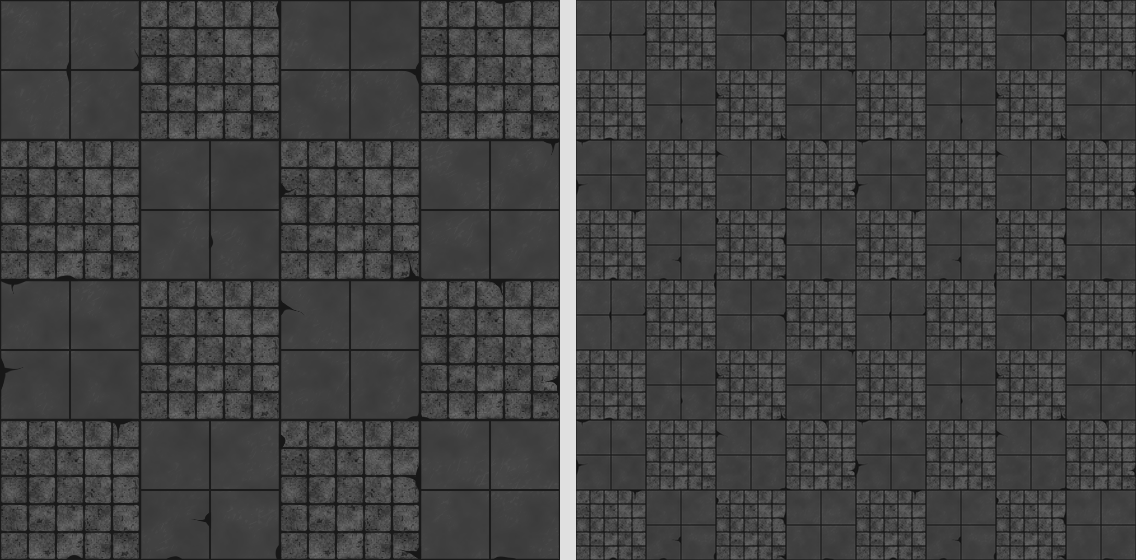
Left, the tile; right, the same tile 2 across and 2 down.
A Shadertoy shader for this texture:

```glsl
// Checkerboard floor of 4 x 4 blocks: smooth slabs split 2 x 2 alternate with
// pitted mosaic split 5 x 5. Tiles are rounded-box distances, the stone is
// wrapping value noise, and chips with tapered cracks are scattered on the seams.

const float BLOCKS = 4.0;          // blocks across and down
const float SLAB_SPLIT = 2.0;      // tiles per smooth block side
const float MOSAIC_SPLIT = 5.0;    // tiles per mosaic block side
const float SLAB_GAP = 0.0055;     // half widths of the joints, in blocks
const float MOSAIC_GAP = 0.0055;
const float SEAM = 0.0075;         // half width of a block seam, in blocks
const float JOINT_SOFT = 0.006;    // soft shading beside a joint
const float PIT_GRID = 64.0;       // pit cells per block side
const int CHIPS = 28;              // chips on the whole floor
const float CHIP_DEPTH = 0.04;
const vec3 GROUT = vec3(0.10);
const vec3 CHIP = vec3(0.09);
const vec3 SLAB = vec3(0.25);
const vec3 MOSAIC = vec3(0.312);

float hash(vec2 p) {
    vec3 q = fract((p.xyx + 17.3) * 0.1031);
    q += dot(q, q.yzx + 33.33);
    return fract((q.x + q.y) * q.z);
}

// Value noise that wraps after a whole number of cells
float noise(vec2 p, vec2 period) {
    vec2 i = floor(p), f = fract(p);
    f = f * f * (3.0 - 2.0 * f);
    vec2 a = mod(i, period), b = mod(i + 1.0, period);
    return mix(mix(hash(a), hash(vec2(b.x, a.y)), f.x),
               mix(hash(vec2(a.x, b.y)), hash(b), f.x), f.y);
}

float fbm(vec2 p, float period) {
    float sum = 0.0, amp = 0.5;
    for (int i = 0; i < 4; i++) {
        sum += amp * noise(p, vec2(period));
        p *= 2.0;
        period *= 2.0;
        amp *= 0.5;
    }
    return sum / 0.9375;
}

float roundBox(vec2 p, float halfSize, float radius) {
    vec2 q = abs(p) - halfSize + radius;
    return length(max(q, 0.0)) + min(max(q.x, q.y), 0.0) - radius;
}

// Small ragged pits, gathered in patches, returns 0..1
float pits(vec2 b) {
    float patchy = noise(b * 18.0, vec2(18.0));
    float spots = noise(b * PIT_GRID, vec2(PIT_GRID));
    return smoothstep(0.78, 0.95, spots + 0.25 * (patchy - 0.5));
}

// Faint slanted light scratches; whole-number shear keeps them wrapping
float scratches(vec2 uv) {
    vec2 stretch = vec2(50.0, 150.0);
    vec2 a = vec2(uv.x + 2.0 * uv.y, 2.0 * uv.x - uv.y) * stretch;
    vec2 b = vec2(2.0 * uv.x + uv.y, uv.x - 2.0 * uv.y) * stretch;
    float line = max(noise(a, stretch), noise(b, stretch));
    return smoothstep(0.7, 1.0, line) * smoothstep(0.4, 0.75, fbm(uv * 24.0, 24.0));
}

// Distance to the nearest chip or crack, in blocks
float damage(vec2 p, bool mosaic) {
    float rough = noise(p * 16.0, vec2(16.0 * BLOCKS)) - 0.5;
    float nearest = 1.0;
    for (int k = 0; k < CHIPS; k++) {
        float id = float(k);
        float line = floor(hash(vec2(id, 3.0)) * BLOCKS * 2.0) * 0.5;
        if (mosaic && fract(line) > 0.25) continue;
        vec2 anchor = vec2(line, hash(vec2(id, 11.0)) * BLOCKS);
        vec2 d = (k % 2 == 0 ? p : p.yx) - anchor;
        d = mod(d + 0.5 * BLOCKS, BLOCKS) - 0.5 * BLOCKS;
        d.x *= hash(vec2(id, 19.0)) < 0.5 ? -1.0 : 1.0;

        // Shallow bite along the seam
        float span = mix(0.05, 0.13, hash(vec2(id, 29.0)));
        float t = d.y / span;
        float depth = CHIP_DEPTH * mix(0.5, 1.0, hash(vec2(id, 37.0)));
        float bite = max(d.x - depth * (1.0 - t * t) + 0.02 * rough, -d.x - SEAM);
        nearest = min(nearest, max(bite, abs(d.y) - span));

        // Tapered crack leaving some of the bites
        if (hash(vec2(id, 43.0)) < 0.45) {
            float reach = mix(0.09, 0.19, hash(vec2(id, 53.0)));
            float rest = clamp(1.0 - d.x / reach, 0.0, 1.0);
            float bend = 5.0 * (hash(vec2(id, 61.0)) - 0.5);
            float width = 0.045 * pow(rest, 5.0) + 0.008 * rest;
            float crack = abs(d.y - bend * d.x * d.x - 0.03 * rough) - width;
            nearest = min(nearest, max(crack, max(-d.x, d.x - reach)));
        }
    }
    return nearest;
}

void mainImage(out vec4 fragColor, in vec2 fragCoord) {
    vec2 uv = fragCoord / iResolution.xy;
    vec2 p = uv * BLOCKS, b = fract(p), block = floor(p);
    float aa = BLOCKS / iResolution.y;
    bool mosaic = mod(block.x + block.y, 2.0) < 0.5;

    // Tile shape
    float split = mosaic ? MOSAIC_SPLIT : SLAB_SPLIT;
    float gap = mosaic ? MOSAIC_GAP : SLAB_GAP;
    vec2 tile = floor(b * split), edge = min(b, 1.0 - b);
    float wobble = mosaic ? 0.007 * (noise(b * 34.0, vec2(34.0)) - 0.5) : 0.0;
    float radius = mosaic ? 0.09 : 0.01;
    float inside = -roundBox(fract(b * split) - 0.5, 0.5 - gap * split, radius) / split + wobble;
    inside = min(inside, min(edge.x, edge.y) - SEAM);

    // Stone surface
    vec3 color;
    if (mosaic) {
        float seed = hash(tile + 5.0);
        float cloud = fbm(b * 12.0 + floor(seed * 50.0), 12.0) - 0.5;
        float grain = noise(b * 110.0, vec2(110.0)) - 0.5;
        color = MOSAIC + 0.24 * cloud + 0.11 * grain + 0.03 * (seed - 0.5);
        color -= 0.11 * pits(b);
        color -= 0.03 * smoothstep(0.03, 0.0, inside);
    } else {
        float cloud = fbm(uv * 24.0, 24.0) - 0.5;
        color = SLAB + 0.055 * cloud + 0.03 * scratches(uv);
        color += 0.012 * (hash(tile + block * 2.0) - 0.5);
    }

    // Joints, then damage
    color = mix(GROUT, color, smoothstep(-0.4 * aa, max(JOINT_SOFT, 0.6 * aa), inside));
    color = mix(CHIP, color, smoothstep(-0.7 * aa, 0.7 * aa, damage(p, mosaic)));
    fragColor = vec4(color, 1.0);
}
```
